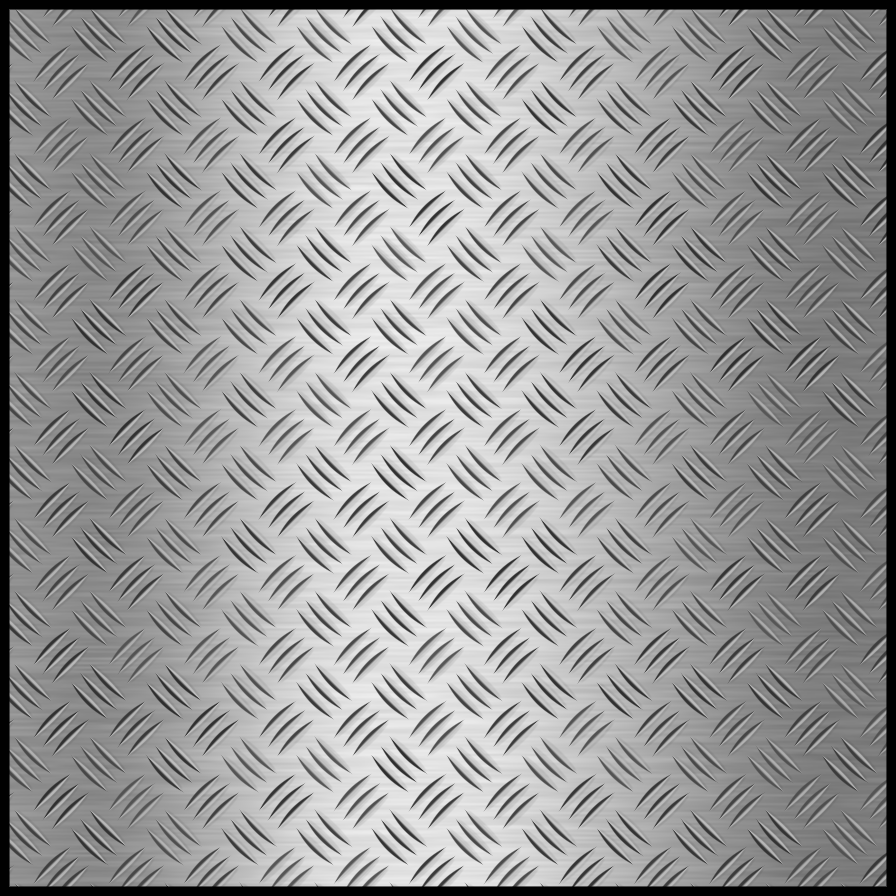
A Shadertoy shader for this texture:

```glsl
#define PITCH vec2(0.0838, 0.0814)   // spacing of the tread groups
#define ORIGIN vec2(0.4450, 0.5534)  // centre of one falling group
#define RIB_GAP 0.0145               // distance between ribs in a group
#define RIB_HALF_LENGTH 0.0280
#define RIB_HALF_WIDTH 0.0036
#define RIB_BOW 0.0012               // sideways bend of each rib
#define BORDER 0.0107
#define BRUSH_STRENGTH 0.12
#define PEAK_TONE 0.885
#define LEFT_TONE 0.535
#define RIGHT_TONE 0.485
#define GLINT_TONE 0.80

float hash(vec2 p) {
    vec3 q = fract(vec3(p.xyx) * 0.1031);
    q += dot(q, q.yzx + 33.33);
    return fract((q.x + q.y) * q.z);
}

float noise(vec2 p) {
    vec2 i = floor(p), f = fract(p);
    f = f * f * (3.0 - 2.0 * f);
    return mix(mix(hash(i), hash(i + vec2(1, 0)), f.x),
               mix(hash(i + vec2(0, 1)), hash(i + vec2(1, 1)), f.x), f.y);
}

// Horizontal brushing, centred on zero
float brushing(vec2 uv) {
    float fineLines = noise(uv * vec2(9.0, 400.0));
    float broadLines = noise(uv * vec2(5.0, 170.0) + 37.0);
    float grain = noise(uv * vec2(40.0, 420.0) + 91.0);
    return 0.45 * fineLines + 0.3 * broadLines + 0.25 * grain - 0.5;
}

// Broad vertical sheen, brightest left of the centre
float sheen(float x) {
    float left = mix(LEFT_TONE, PEAK_TONE, smoothstep(0.08, 0.42, x));
    float right = mix(PEAK_TONE, RIGHT_TONE, smoothstep(0.48, 0.95, x));
    return min(left, right) + 0.04 * (1.0 - smoothstep(0.0, 0.12, x));
}

// Lays one lattice of three-rib groups over the metal tone
float addTread(float tone, vec2 uv, vec2 origin, float flip, float px) {
    vec2 grid = (uv - origin) / PITCH + 0.5;
    vec2 cell = floor(grid);
    vec2 p = (fract(grid) - 0.5) * PITCH * vec2(1.0, flip);
    float along = (p.x - p.y) * 0.7071;
    float across = (p.x + p.y) * 0.7071;
    float wear = hash(cell + 17.0 * flip + 60.0);

    // Lens outline shared by the ribs of the group
    float t = along / RIB_HALF_LENGTH;
    float taper = 1.0 - t * t;
    float halfWidth = RIB_HALF_WIDTH * taper;
    float bow = RIB_BOW * (max(taper, 0.0) - 0.5);

    for (int k = -1; k <= 1; k++) {
        float c = across - float(k) * RIB_GAP + bow;
        float inside = 1.0 - smoothstep(-0.8 * px, 0.8 * px, abs(c) - halfWidth);

        // Faint shade thrown to the right of the rib
        float shade = 1.0 - smoothstep(0.0, 0.0025, abs(c - 0.0012) - halfWidth);
        tone *= 1.0 - 0.08 * shade * smoothstep(0.0, 0.4, taper);

        // Lit face on the right, dark curved flank on the left
        float side = c / max(halfWidth, px);
        float flank = 1.0 - smoothstep(-0.35, 0.5, side);
        float lit = mix(GLINT_TONE, tone, 0.25) - 0.05 * wear;
        float dark = mix(0.18, 0.34, wear);
        tone = mix(tone, mix(lit, dark, flank), inside);
    }
    return tone;
}

void mainImage(out vec4 fragColor, in vec2 fragCoord) {
    vec2 uv = fragCoord / iResolution.xy;
    float px = 1.0 / min(iResolution.x, iResolution.y);

    // Brushed plate with two interleaved, mirrored treads
    float tone = sheen(uv.x) + BRUSH_STRENGTH * brushing(uv);
    tone = addTread(tone, uv, ORIGIN, 1.0, px);
    tone = addTread(tone, uv, ORIGIN + 0.5 * PITCH, -1.0, px);

    // Black surround
    vec2 inset = min(uv, 1.0 - uv) - BORDER;
    float plate = smoothstep(-px, px, min(inset.x, inset.y));
    fragColor = vec4(vec3(mix(0.005, tone, plate)), 1.0);
}
```
